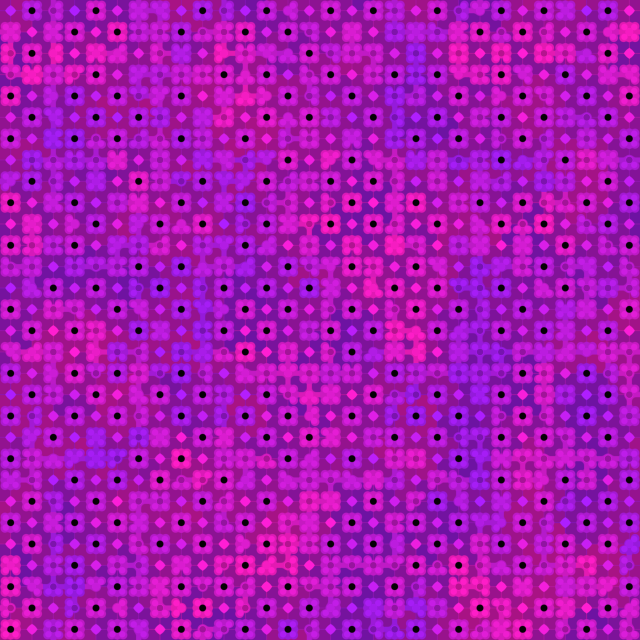
Write a three.js fragment shader that draws this pattern.

```glsl
// Draws a magenta lattice of lobed flowers, linked bones and small diamonds on dark tiles.
varying vec2 vUv;

const float CELLS = 30.0;
const float SOFT = 0.035;
const vec3 PINK = vec3(0.89, 0.10, 0.70);
const vec3 VIOLET = vec3(0.58, 0.10, 0.86);
const vec3 BLACK = vec3(0.02, 0.0, 0.02);

float hash(vec2 p) {
  vec3 q = fract(vec3(p.xyx) * 0.1031);
  q += dot(q, q.yzx + 33.33);
  return fract((q.x + q.y) * q.z);
}

float valueNoise(vec2 p) {
  vec2 i = floor(p);
  vec2 f = fract(p);
  f = f * f * (3.0 - 2.0 * f);
  float low = mix(hash(i), hash(i + vec2(1.0, 0.0)), f.x);
  float high = mix(hash(i + vec2(0.0, 1.0)), hash(i + 1.0), f.x);
  return mix(low, high, f.y);
}

float fill(float d) {
  return 1.0 - smoothstep(-SOFT, SOFT, d);
}

float smoothUnion(float a, float b, float k) {
  float h = max(k - abs(a - b), 0.0) / k;
  return min(a, b) - h * h * k * 0.25;
}

// Distance to a straight arm that leaves the cell centre along dir.
float armDistance(vec2 p, vec2 dir, float halfWidth) {
  float along = max(dot(p, dir), 0.0);
  return length(p - dir * along) - halfWidth;
}

// Uneven ripple that spaces the peaks two or three cells apart.
float cellHeight(vec2 cell) {
  vec2 wave = cos(cell * vec2(2.356, 2.5));
  return 0.6 * hash(cell + 17.0) + 0.3 * wave.x * wave.y;
}

float isAbove(vec2 cell, vec2 dir) {
  return step(cellHeight(cell + dir), cellHeight(cell));
}

// Number of the four neighbours that lie lower than this cell.
float lowerNeighbours(vec2 cell) {
  vec2 dir = vec2(1.0, 0.0);
  float count = 0.0;
  for (int k = 0; k < 4; k++) {
    count += isAbove(cell, dir);
    dir = vec2(-dir.y, dir.x);
  }
  return count;
}

float isMiddle(float count) {
  return step(0.5, count) * step(count, 3.5);
}

vec3 cellTint(vec2 cell) {
  float patches = valueNoise(cell * 0.37 + 5.0);
  float hue = 0.5 + 1.1 * (patches - 0.5) + 0.5 * (hash(cell + 71.0) - 0.5);
  return mix(VIOLET, PINK, clamp(hue, 0.0, 1.0));
}

void main() {
  vec2 grid = vUv * CELLS;
  vec2 cell = floor(grid);
  vec2 p = fract(grid) - 0.5;
  float count = lowerNeighbours(cell);
  float middle = isMiddle(count);
  float peak = step(3.5, count);
  float pit = step(count, 0.5);
  vec3 tint = cellTint(cell);
  float r = length(p);

  // Lobes, petals, bridges and thin links on the four sides
  float body = r - mix(0.24, 0.36, peak);
  float petals = 1.0;
  float links = 1.0;
  vec2 dir = vec2(1.0, 0.0);
  for (int k = 0; k < 4; k++) {
    vec2 side = vec2(-dir.y, dir.x);
    float ahead = isAbove(cell, dir);
    float corner = max(ahead, isAbove(cell, side));
    float cornerLobe = length(p - (dir + side) * 0.27);
    float axisLobe = length(p - dir * 0.29) - 0.19;
    body = smoothUnion(body, mix(1.0, axisLobe, ahead), 0.07);
    body = smoothUnion(body, mix(1.0, cornerLobe - 0.2, corner), 0.07);
    petals = min(petals, mix(1.0, length(p - (dir + side) * 0.23) - 0.15, corner));

    float joined = middle * isMiddle(lowerNeighbours(cell + dir));
    float bridge = mix(1.0, armDistance(p, dir, 0.12), joined);
    body = smoothUnion(body, bridge, 0.1);
    links = min(links, armDistance(p, dir, 0.018));
    dir = side;
  }
  body = mix(body, 1.0, pit);

  // Dark tiles lie half a cell away from the flowers
  vec3 color = cellTint(floor(grid + 0.5) + 40.0) * 0.74;
  color = mix(color, tint * 0.9, fill(links) * 0.7);
  color = mix(color, tint, fill(body));
  color = mix(color, tint * 1.12, fill(petals) * (1.0 - pit));

  // Centres: black eyes, rounded diamonds, or faint rings with dull dots
  vec2 a = abs(p);
  float diamond = mix((a.x + a.y) * 0.7071, r, 0.35) - 0.205;
  float ring = abs(r - 0.17) - 0.015;
  float dull = step(0.4, hash(cell + 9.0));
  color = mix(color, tint * 1.17, fill(diamond) * pit);
  color = mix(color, tint * mix(1.08, 0.8, dull), fill(r - 0.16) * middle);
  color = mix(color, tint * 1.14, fill(ring) * middle * 0.7);
  color = mix(color, BLACK, fill(r - 0.16) * peak);
  gl_FragColor = vec4(color, 1.0);
}
```
